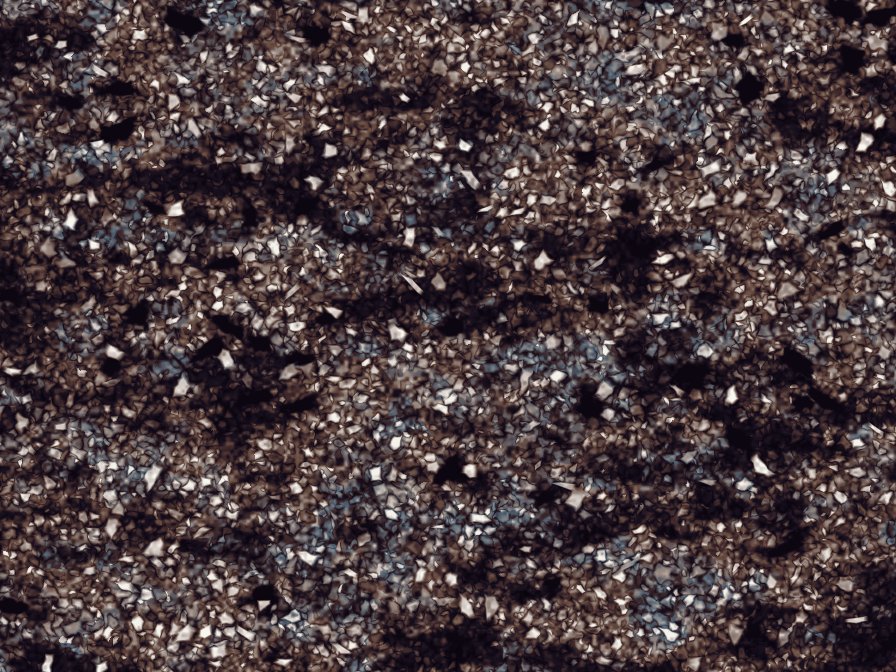
Reproduce this texture procedurally as a WebGL 1 fragment shader.

```glsl
precision highp float;
// Thin section of a fine, layered siltstone: pale ragged grains in a dark matrix.
// Scattered random polygons set a single tone, which bedding noise darkens in
// flat streaks; a warm and a cool colour ramp then turn the tone into colour.
uniform vec2 u_resolution;

const vec3 INK = vec3(0.035, 0.015, 0.055);
const vec3 MATRIX = vec3(0.09, 0.06, 0.11);
const vec3 UMBER = vec3(0.24, 0.155, 0.165);
const vec3 BROWN = vec3(0.40, 0.29, 0.25);
const vec3 SLATE = vec3(0.36, 0.36, 0.39);
const vec3 STONE = vec3(0.57, 0.51, 0.48);
const vec3 PALE = vec3(0.83, 0.79, 0.77);
const vec3 WHITE = vec3(0.97, 0.97, 0.94);

float hash(vec2 p) {
  vec3 q = fract(p.xyx * vec3(0.1031, 0.1030, 0.0973));
  q += dot(q, q.yzx + 33.33);
  return fract((q.x + q.y) * q.z);
}

float noise(vec2 p) {
  vec2 cell = floor(p);
  vec2 f = fract(p);
  f = f * f * (3.0 - 2.0 * f);
  float low = mix(hash(cell), hash(cell + vec2(1.0, 0.0)), f.x);
  float high = mix(hash(cell + vec2(0.0, 1.0)), hash(cell + 1.0), f.x);
  return mix(low, high, f.y);
}

float fbm(vec2 p) {
  float sum = 0.0;
  float weight = 0.533;
  for (int i = 0; i < 4; i++) {
    sum += weight * noise(p);
    p = p * 2.03 + 17.7;
    weight *= 0.5;
  }
  return sum;
}

// Signed distance to an irregular five-sided grain
float polygon(vec2 q, float radius, vec2 seed) {
  float d = -1.0;
  for (int i = 0; i < 5; i++) {
    float k = float(i);
    float angle = 1.2566 * (k + 0.7 * hash(seed + k * 3.7));
    float reach = radius * (0.72 + 0.5 * hash(seed + k * 5.3 + 11.0));
    d = max(d, dot(q, vec2(cos(angle), sin(angle))) - reach);
  }
  return d;
}

// Nearest scattered grain: x = distance in cells, y = its random id
vec2 grains(vec2 p, float seed, float density, float radius, float stretch, float spread) {
  vec2 nearest = vec2(1.0, 0.0);
  vec2 home = floor(p);
  for (int j = -1; j <= 1; j++) {
    for (int i = -1; i <= 1; i++) {
      vec2 cell = home + vec2(float(i), float(j));
      vec2 key = cell + seed;
      if (hash(key) < density) {
        vec2 jitter = vec2(hash(key + 21.3), hash(key + 47.9));
        vec2 q = p - cell - 0.15 - 0.7 * jitter;
        float a = (hash(key + 63.1) - 0.5) * spread;
        q = vec2(cos(a) * q.x + sin(a) * q.y, cos(a) * q.y - sin(a) * q.x);
        float s = mix(1.0, stretch, hash(key + 81.7));
        float size = radius * mix(0.65, 1.15, hash(key + 95.2));
        float d = polygon(q * vec2(1.0 / s, s), size, key);
        if (d < nearest.x) nearest = vec2(d, hash(key + 130.4));
      }
    }
  }
  return nearest;
}

// Lay a grain over the tone below, with a dark rim around it
float lay(float below, float d, float tone, float soft, float rim) {
  below *= 1.0 - rim * (1.0 - smoothstep(0.0, 0.2, d));
  return mix(below, tone, 1.0 - smoothstep(-soft, 0.04, d));
}

vec3 ramp(float t, vec3 middle) {
  vec3 c = mix(INK, MATRIX, smoothstep(0.0, 0.08, t));
  c = mix(c, UMBER, smoothstep(0.07, 0.19, t));
  c = mix(c, middle, smoothstep(0.18, 0.34, t));
  c = mix(c, STONE, smoothstep(0.33, 0.54, t));
  c = mix(c, PALE, smoothstep(0.52, 0.80, t));
  return mix(c, WHITE, smoothstep(0.78, 1.0, t));
}

void main() {
  vec2 p = gl_FragCoord.xy / u_resolution.y;
  vec2 warp = vec2(noise(p * 110.0), noise(p * 110.0 + 71.0)) - 0.5;
  vec2 w = p + 0.005 * warp;

  // Broken bedding streaks and fine mottling
  float broad = fbm(p * vec2(3.0, 11.0));
  float bedding = 0.45 * broad + 0.55 * fbm(p * vec2(17.0, 34.0) + 40.0);
  float light = mix(0.22, 1.35, smoothstep(0.33, 0.59, bedding));
  float speck = 0.55 * noise(p * 165.0 + 9.0) + 0.45 * noise(p * 95.0 + 33.0);
  float mottle = 0.2 + 1.6 * speck;
  float ragged = 0.35 * (speck - 0.5);

  // Matrix and the packed small grains
  float tone = 0.02 + 0.40 * speck * speck;
  vec2 fine = grains(w * 78.0, 10.0, 0.75, 0.42, 1.4, 3.0);
  tone = lay(tone, fine.x + ragged, (0.10 + 0.48 * fine.y * fine.y) * mottle, 0.28, 0.4);
  vec2 silt = grains(w * 45.0, 210.0, 0.58, 0.38, 1.45, 2.4);
  tone = lay(tone, silt.x + 0.7 * ragged, (0.13 + 0.50 * silt.y * silt.y) * mottle, 0.22, 0.5);
  tone = 1.0 - pow(1.0 - clamp(tone * light, 0.0, 0.75), 2.2);

  // Opaque lumps, then sparse bright grains and slivers
  vec2 lump = grains(w * 14.0, 420.0, 0.20, 0.27, 1.8, 1.2);
  tone = lay(tone, lump.x + 0.3 * ragged, 0.02, 0.08, 0.3);
  vec2 sand = grains(w * 25.0, 630.0, 0.09, 0.29, 1.5, 2.8);
  tone = lay(tone, sand.x + 0.3 * ragged, (0.5 + 0.45 * sand.y) * (0.65 + 0.7 * speck), 0.12, 0.4);
  vec2 sliver = grains(p * 24.0, 840.0, 0.06, 0.18, 2.1, 1.6);
  tone = lay(tone, sliver.x + 0.1 * ragged, (0.6 + 0.35 * sliver.y) * (0.75 + 0.5 * speck), 0.07, 0.3);

  // Cool and warm patches
  float patches = fbm(p * vec2(9.0, 17.0) + 90.0) + 0.4 * (fract(silt.y * 7.0) - 0.5);
  float cool = smoothstep(0.40, 0.62, patches + 0.3 * (broad - 0.5));
  vec3 color = ramp(tone, mix(BROWN, SLATE, cool));
  float blue = smoothstep(0.62, 0.80, patches) * smoothstep(0.12, 0.3, tone);
  blue *= 1.0 - smoothstep(0.45, 0.75, tone);
  color *= mix(vec3(1.0), vec3(0.82, 0.98, 1.08), blue);
  gl_FragColor = vec4(color, 1.0);
}
```
